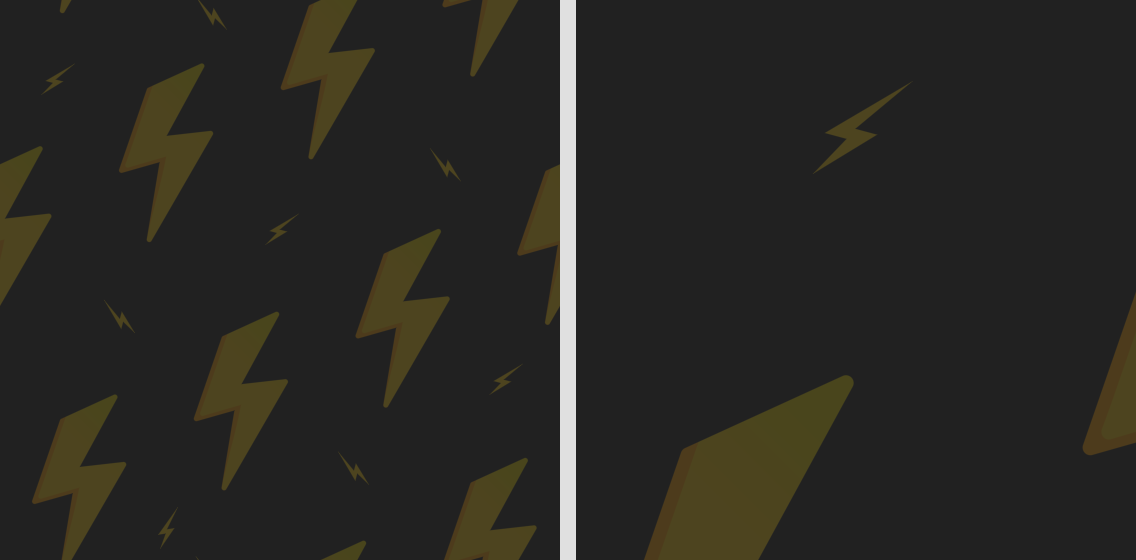
Left: the whole. Right: its middle third, enlarged.
Give the GLSL for this pattern, as a WebGL 1 fragment shader.

```glsl
precision highp float;

uniform vec2 u_resolution;

const vec3 CHARCOAL = vec3(0.131, 0.131, 0.131);
const vec3 GOLD = vec3(0.302, 0.267, 0.120);
const vec3 OLIVE = vec3(0.286, 0.270, 0.108);
const vec3 BRONZE = vec3(0.302, 0.232, 0.108);

// Adds one polygon edge: x holds the squared distance, y the inside sign
vec2 addEdge(vec2 acc, vec2 p, vec2 a, vec2 b) {
  vec2 e = b - a;
  vec2 w = p - a;
  vec2 nearest = w - e * clamp(dot(w, e) / dot(e, e), 0.0, 1.0);
  bvec3 crossing = bvec3(p.y >= a.y, p.y < b.y, e.x * w.y > e.y * w.x);
  float flip = all(crossing) || all(not(crossing)) ? -1.0 : 1.0;
  return vec2(min(acc.x, dot(nearest, nearest)), acc.y * flip);
}

// Signed distance to the large bolt with rounded corners
float largeBolt(vec2 p) {
  vec2 shoulder = vec2(-0.0306, 0.1120);
  vec2 top = vec2(0.0632, 0.1549);
  vec2 rightNotch = vec2(-0.0078, 0.0247);
  vec2 rightTip = vec2(0.0788, 0.0345);
  vec2 foot = vec2(-0.0306, -0.1549);
  vec2 leftNotch = vec2(-0.0065, -0.0104);
  vec2 leftTip = vec2(-0.0801, -0.0313);
  vec2 acc = vec2(1.0);
  acc = addEdge(acc, p, shoulder, top);
  acc = addEdge(acc, p, top, rightNotch);
  acc = addEdge(acc, p, rightNotch, rightTip);
  acc = addEdge(acc, p, rightTip, foot);
  acc = addEdge(acc, p, foot, leftNotch);
  acc = addEdge(acc, p, leftNotch, leftTip);
  acc = addEdge(acc, p, leftTip, shoulder);
  return acc.y * sqrt(acc.x) - 0.0046;
}

// Signed distance to the small, needle-sharp spark
float smallSpark(vec2 p) {
  vec2 top = vec2(0.0365, 0.0312);
  vec2 leftTip = vec2(-0.0156, 0.0005);
  vec2 leftNotch = vec2(-0.0026, -0.0030);
  vec2 foot = vec2(-0.0226, -0.0238);
  vec2 rightTip = vec2(0.0156, -0.0005);
  vec2 rightNotch = vec2(0.0026, 0.0030);
  vec2 acc = vec2(1.0);
  acc = addEdge(acc, p, top, leftTip);
  acc = addEdge(acc, p, leftTip, leftNotch);
  acc = addEdge(acc, p, leftNotch, foot);
  acc = addEdge(acc, p, foot, rightTip);
  acc = addEdge(acc, p, rightTip, rightNotch);
  acc = addEdge(acc, p, rightNotch, top);
  return acc.y * sqrt(acc.x);
}

// Offset from a centre on the seamlessly repeating unit tile
vec2 wrapped(vec2 p, vec2 center) {
  return fract(p - center + 0.5) - 0.5;
}

vec2 unrotate(vec2 p, float angle) {
  float c = cos(angle);
  float s = sin(angle);
  return mat2(c, -s, s, c) * p;
}

float coverage(float dist, float pixel) {
  return 1.0 - smoothstep(-0.75 * pixel, 0.75 * pixel, dist);
}

void main() {
  vec2 p = gl_FragCoord.xy / u_resolution.y;
  float pixel = 1.0 / u_resolution.y;

  // Large bolts along a diagonal that wraps around the tile
  float bolt = 1.0;
  float face = 1.0;
  float sheen = 0.0;
  for (int i = 0; i < 7; i++) {
    vec2 q = wrapped(p, vec2(0.142, 0.136) + float(i) * vec2(0.2888, 0.1478));
    float d = largeBolt(q);
    if (d < bolt) {
      bolt = d;
      // The face slides up and right, baring a bevel that thins to the foot
      vec2 slide = vec2(0.0117, 0.0100) * smoothstep(-0.17, 0.0, q.y);
      face = largeBolt(q - slide);
      sheen = smoothstep(0.06, 0.2, q.x + q.y);
    }
  }

  // Two families of sparks, leaning right and left
  float spark = 1.0;
  for (int i = 0; i < 4; i++) {
    float k = float(i);
    float tilt = i == 3 ? 0.42 : 0.0;
    vec2 rising = wrapped(p, vec2(0.097, 0.855) + k * vec2(0.400, -0.268));
    vec2 falling = wrapped(p, vec2(0.381, 0.970) + k * vec2(0.418, -0.271));
    spark = min(spark, smallSpark(unrotate(rising, tilt)));
    spark = min(spark, smallSpark(unrotate(falling, 1.5708)));
  }

  vec3 boltColor = mix(BRONZE, mix(GOLD, OLIVE, sheen), coverage(face, pixel));
  vec3 color = mix(CHARCOAL, boltColor, coverage(bolt, pixel));
  color = mix(color, GOLD, coverage(spark, pixel));
  gl_FragColor = vec4(color, 1.0);
}
```
